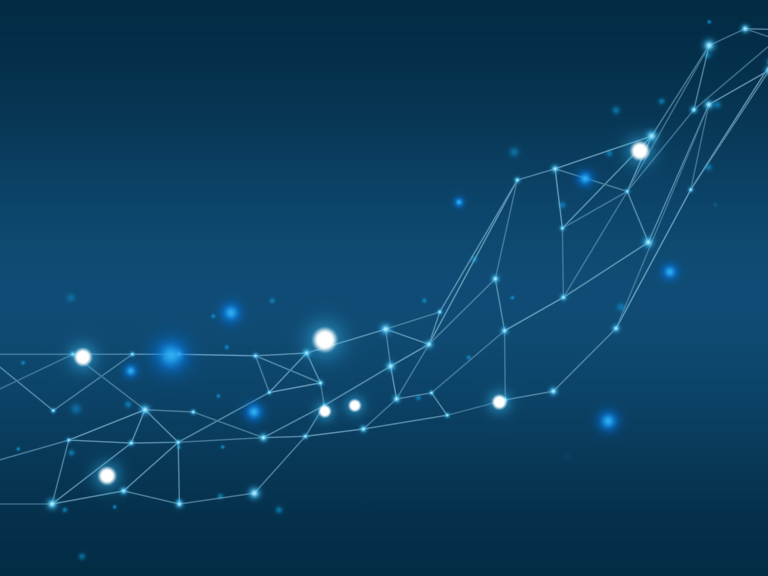
A Shadertoy shader for this background:

```glsl
// A glowing node network rising to the right over a deep blue gradient.
// A jittered lattice is bent between two smooth envelope curves; its neighbours
// are joined by thin lines, then soft orbs and cellular specks are layered on.

// Background
const vec3 EDGE_BLUE = vec3(0.005, 0.155, 0.245);
const vec3 BAND_BLUE = vec3(0.060, 0.295, 0.455);
const float BAND_HEIGHT = 0.49;
const float BAND_SPREAD = 0.33;

// Network
const float COLUMN_STEP = 0.11;
const int ROWS = 4;
const float JITTER = 0.6;
const float LINE_RADIUS = 0.0008;
const vec3 LINE_COLOR = vec3(0.56, 0.77, 0.87);
const vec3 NODE_COLOR = vec3(0.22, 0.74, 0.96);
const vec3 CORE_COLOR = vec3(0.80, 0.97, 1.00);

// Specks
const float SPECK_CELL = 0.085;
const float SPECK_CHANCE = 0.38;
const vec3 SPECK_COLOR = vec3(0.06, 0.60, 0.86);

// Focal lights: centre x, centre y, radius, in units of canvas height
const vec3 WHITE_ORBS[7] = vec3[7](
    vec3(0.564, 0.410, 0.023), vec3(1.111, 0.738, 0.018),
    vec3(0.144, 0.380, 0.017), vec3(0.186, 0.174, 0.017),
    vec3(0.564, 0.286, 0.012), vec3(0.616, 0.296, 0.012),
    vec3(0.867, 0.302, 0.014));
const vec3 BLUE_ORBS[8] = vec3[8](
    vec3(0.297, 0.383, 0.030), vec3(0.401, 0.457, 0.018),
    vec3(1.056, 0.269, 0.018), vec3(0.441, 0.285, 0.016),
    vec3(1.016, 0.690, 0.014), vec3(1.163, 0.528, 0.014),
    vec3(0.797, 0.649, 0.009), vec3(0.227, 0.356, 0.012));
const vec3 BLUE_HALO = vec3(0.00, 0.46, 0.90);

vec2 hash2(vec2 p) {
    vec2 q = vec2(dot(p, vec2(127.1, 311.7)), dot(p, vec2(269.5, 183.3)));
    return fract(sin(q) * 43758.5);
}

float upperEnvelope(float x) {
    return 0.385 + 0.08 * smoothstep(0.50, 0.82, x) + 0.23 * smoothstep(0.80, 0.91, x)
         + 0.05 * smoothstep(0.90, 1.10, x) + 0.21 * smoothstep(1.10, 1.27, x);
}

float lowerEnvelope(float x) {
    return 0.125 + 0.125 * smoothstep(0.40, 0.57, x) + 0.03 * smoothstep(0.57, 0.80, x)
         + 0.16 * smoothstep(0.90, 1.12, x) + 0.43 * smoothstep(1.06, 1.33, x);
}

// Lattice position bent into the band
vec2 nodeAt(vec2 id) {
    vec2 shift = (hash2(id) - 0.5) * JITTER;
    float x = (id.x + shift.x) * COLUMN_STEP;
    float v = clamp((id.y + shift.y) / float(ROWS - 1), 0.0, 1.0);
    return vec2(x, mix(lowerEnvelope(x), upperEnvelope(x), v));
}

float segmentDistance(vec2 p, vec2 a, vec2 b) {
    vec2 ab = b - a;
    return length(p - a - ab * clamp(dot(p - a, ab) / dot(ab, ab), 0.0, 1.0));
}

float gaussian(float d, float r) {
    return exp(-d * d / (r * r));
}

// Line coverage of one possible link, kept with the given chance
float link(vec2 p, vec2 a, vec2 id, vec2 offset, float chance, float px) {
    vec2 h = hash2(id * 3.0 + offset * 17.0 + 5.0);
    float row = id.y + offset.y;
    if (h.x > chance || row < 0.0 || row > float(ROWS - 1)) return 0.0;
    float d = segmentDistance(p, a, nodeAt(id + offset));
    return mix(0.35, 0.65, h.y) * (1.0 - smoothstep(0.0, LINE_RADIUS + px, d));
}

void mainImage(out vec4 fragColor, in vec2 fragCoord) {
    vec2 p = fragCoord / iResolution.y;
    float px = 1.0 / iResolution.y;

    // Soft horizontal band of light
    vec3 col = mix(EDGE_BLUE, BAND_BLUE, gaussian(p.y - BAND_HEIGHT, BAND_SPREAD));

    // Specks that stay close to the network
    vec2 cell = floor(p / SPECK_CELL);
    vec2 rnd = hash2(cell + 41.0);
    vec2 speck = (cell + 0.3 + 0.4 * hash2(cell + 7.0)) * SPECK_CELL;
    float outside = max(speck.y - upperEnvelope(speck.x), lowerEnvelope(speck.x) - speck.y);
    float present = step(rnd.x, SPECK_CHANCE) * (1.0 - smoothstep(0.08, 0.14, outside));
    float speckGlow = gaussian(length(p - speck), mix(0.003, 0.009, rnd.y * rnd.y));
    col = mix(col, SPECK_COLOR, present * speckGlow * mix(0.9, 0.5, rnd.y));

    // Links and nodes of the nearby columns
    float lines = 0.0, halo = 0.0, core = 0.0;
    float column = floor(p.x / COLUMN_STEP);
    for (int i = -1; i <= 1; i++) {
        for (int j = 0; j < ROWS; j++) {
            vec2 id = vec2(column + float(i), float(j));
            vec2 node = nodeAt(id);
            float rim = (j == 0 || j == ROWS - 1) ? 1.0 : 0.8;
            lines = max(lines, link(p, node, id, vec2(1, 0), rim, px));
            lines = max(lines, link(p, node, id, vec2(0, 1), 0.65, px));
            lines = max(lines, link(p, node, id, vec2(1, 1), 0.50, px));
            lines = max(lines, link(p, node, id, vec2(1, -1), 0.40, px));
            float size = mix(0.004, 0.010, pow(hash2(id + 9.0).x, 2.0));
            float d = length(p - node);
            halo = max(halo, gaussian(d, size));
            core = max(core, gaussian(d, size * 0.5));
        }
    }
    col = mix(col, LINE_COLOR, lines);
    col = mix(col, NODE_COLOR, 0.9 * halo);
    col = mix(col, CORE_COLOR, 0.8 * core);

    // Focal lights
    for (int i = 0; i < BLUE_ORBS.length(); i++) {
        float d = length(p - BLUE_ORBS[i].xy), r = BLUE_ORBS[i].z;
        col = mix(col, BLUE_HALO, 0.85 * gaussian(d, r));
        col = mix(col, NODE_COLOR, 0.8 * gaussian(d, r * 0.5));
    }
    for (int i = 0; i < WHITE_ORBS.length(); i++) {
        float d = length(p - WHITE_ORBS[i].xy), r = WHITE_ORBS[i].z;
        col = mix(col, NODE_COLOR, 0.55 * gaussian(d, r * 1.4));
        col = mix(col, vec3(1.0), 1.0 - smoothstep(0.5 * r, 1.1 * r, d));
    }
    fragColor = vec4(col, 1.0);
}
```
